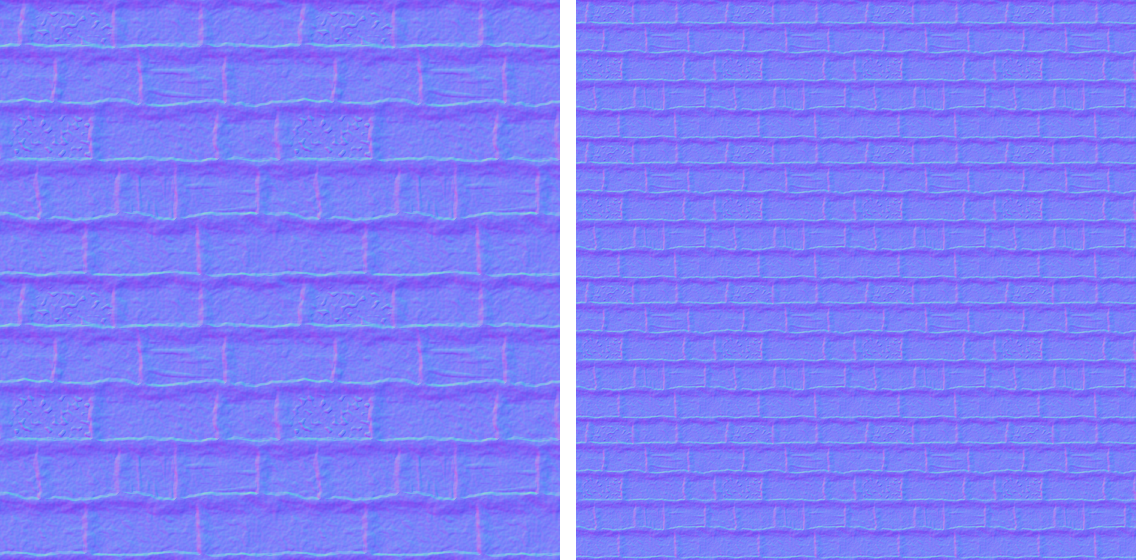
Left, the tile; right, the same tile 2 across and 2 down.
Reproduce this texture map procedurally as a three.js fragment shader.

```glsl
varying vec2 vUv;

const float TILES = 2.0;
const float COURSES = 5.0;
const float COURSE_PITCH = 0.2033;
const float BED_DEPTH = 0.012;
const float FACE_LEAN = 0.0075;
const float JOINT_DEPTH = 0.005;

// Gradient noise that wraps after one tile
vec2 gradientAt(vec2 cell, vec2 period) {
  cell = mod(cell, period);
  float angle = 6.2832 * fract(sin(dot(cell, vec2(127.1, 311.7))) * 43758.5);
  return vec2(cos(angle), sin(angle));
}

float noise(vec2 p, vec2 period) {
  vec2 cell = floor(p * period);
  vec2 f = fract(p * period);
  vec2 w = f * f * f * (f * (f * 6.0 - 15.0) + 10.0);
  vec2 e = vec2(1.0, 0.0);
  float a = dot(gradientAt(cell, period), f);
  float b = dot(gradientAt(cell + e.xy, period), f - e.xy);
  float c = dot(gradientAt(cell + e.yx, period), f - e.yx);
  float d = dot(gradientAt(cell + e.xx, period), f - e.xx);
  return mix(mix(a, b, w.x), mix(c, d, w.x), w.y);
}

float edgeWarp(vec2 p) {
  return 0.024 * noise(p, vec2(6.0)) + 0.007 * noise(p, vec2(17.0))
       + 0.005 * noise(p, vec2(40.0));
}

// Upright joints of each course; shorter courses repeat a joint
vec4 jointsOf(float course) {
  if (course < 0.5) return vec4(0.09, 0.42, 0.72, 0.09);
  if (course < 1.5) return vec4(0.195, 0.505, 0.81, 0.195);
  if (course < 2.5) return vec4(0.333, 0.785, 0.0, 0.333);
  if (course < 3.5) return vec4(0.145, 0.43, 0.635, 0.925);
  return vec4(0.31, 0.72, 0.31, 0.72);
}

// Brick finish: 0 plain, 1 pitted, 2 level grooves, 3 upright grooves
vec4 finishesOf(float course) {
  if (course < 0.5) return vec4(1.0, 0.0, 0.0, 0.0);
  if (course < 1.5) return vec4(0.0, 2.0, 0.0, 0.0);
  if (course < 2.5) return vec4(0.0, 0.0, 1.0, 0.0);
  if (course < 3.5) return vec4(0.0, 3.0, 2.0, 0.0);
  return vec4(0.0);
}

float fall(float gap, float width) {
  return 1.0 - smoothstep(0.0, width, gap);
}

float hollows(vec2 p, vec2 period) {
  return -smoothstep(0.05, 0.5, noise(p, period));
}

float finishRelief(vec2 p, float finish) {
  if (finish < 0.5) return 0.0011 * hollows(p, vec2(29.0, 34.0));
  if (finish < 1.5) return 0.0022 * hollows(p, vec2(42.0, 48.0));
  if (finish < 2.5) return 0.0022 * hollows(p, vec2(8.0, 37.0));
  return 0.0018 * hollows(p, vec2(43.0, 7.0));
}

float wallHeight(vec2 p) {
  vec2 q = p + vec2(0.8 * edgeWarp(p + vec2(0.37, 0.61)), edgeWarp(p));

  // Course and distance to the beds below and above
  float course = 0.0;
  float below = 1.0;
  float above = 1.0;
  for (float i = 0.0; i < COURSES; i++) {
    float foot = 0.169 + COURSE_PITCH * i;
    float gap = fract(foot - q.y);
    if (gap < below) { below = gap; course = i; }
    above = min(above, fract(q.y - foot));
  }

  // Brick and distance to its side joints
  vec4 joints = jointsOf(course);
  vec4 finishes = finishesOf(course);
  float left = 1.0;
  float right = 1.0;
  float finish = 0.0;
  for (int i = 0; i < 4; i++) {
    float gap = fract(q.x - joints[i]);
    if (gap < left) { left = gap; finish = finishes[i]; }
    right = min(right, fract(joints[i] - q.x));
  }

  // Leaning face, thin lower and right edges, sloping mortar elsewhere
  float lean = FACE_LEAN * above / COURSE_PITCH;
  float bed = (BED_DEPTH - lean) * max(fall(below, 0.013), fall(above, 0.068));
  float side = JOINT_DEPTH * max(fall(left, 0.048), fall(right, 0.019));
  float cut = length(vec2(bed, side));
  float depth = min(BED_DEPTH, lean + cut);
  float mortar = smoothstep(0.0, 0.6 * JOINT_DEPTH, cut);

  // Surface grain
  float grain = 0.003 * noise(p, vec2(11.0)) + 0.0009 * noise(p, vec2(52.0))
              + 0.0006 * noise(p, vec2(94.0));
  float rough = 0.0025 * noise(p, vec2(17.0, 36.0));
  return grain - depth + mix(finishRelief(p, finish), rough, mortar);
}

void main() {
  vec2 p = vec2(vUv.x, 1.0 - vUv.y) * TILES;
  vec2 e = vec2(0.0016, 0.0);
  vec2 slope = vec2(wallHeight(p + e.xy) - wallHeight(p - e.xy),
                    wallHeight(p + e.yx) - wallHeight(p - e.yx)) / (2.0 * e.x);
  vec3 normal = normalize(vec3(-slope, 1.0));
  gl_FragColor = vec4(0.98 * (0.5 + 0.5 * normal), 1.0);
}
```
